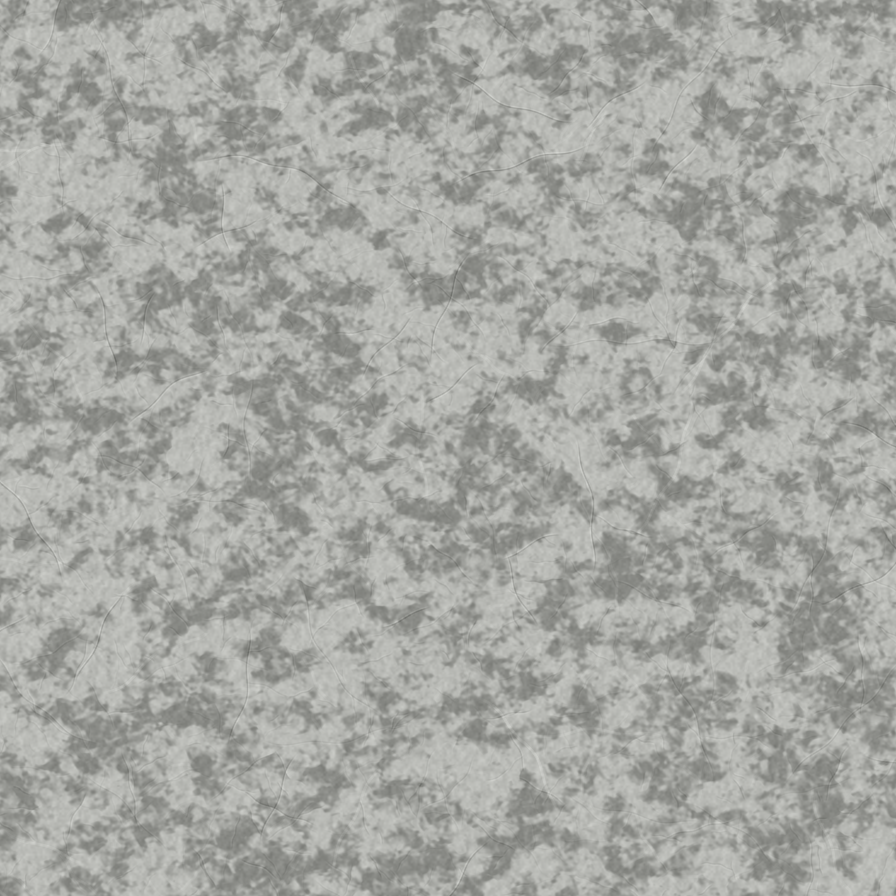
Write a WebGL 1 fragment shader that draws this texture.

```glsl
precision highp float;
// Mottled grey fibre paper: small ragged dark blotches from summed value noise,
// covered by a fine pressed relief and thin bent fibres. Each fibre is
// a stroke scattered one per grid cell, with a dark side and a lit side.
uniform vec2 u_resolution;

float hash(vec2 p) {
  vec3 q = fract(vec3(p.xyx) * 0.1031);
  q += dot(q, q.yzx + 33.33);
  return fract((q.x + q.y) * q.z);
}

float noise(vec2 p) {
  vec2 i = floor(p), f = fract(p);
  f = f * f * (3.0 - 2.0 * f);
  return mix(mix(hash(i), hash(i + vec2(1.0, 0.0)), f.x),
             mix(hash(i + vec2(0.0, 1.0)), hash(i + 1.0), f.x), f.y);
}

vec2 turn(vec2 p, float angle) {
  float c = cos(angle), s = sin(angle);
  return vec2(c * p.x + s * p.y, c * p.y - s * p.x);
}

// Blotch density, scaled to a spread of about one around zero.
float blotches(vec2 p) {
  vec2 warp = vec2(noise(p * 60.0 + 7.0), noise(p * 60.0 + 61.0)) - 0.5;
  vec2 q = (p + 0.006 * warp) * vec2(0.85, 1.0);
  float sum = 0.25 * (noise(q * 15.0 + 19.0) - 0.5);
  float frequency = 36.0, weight = 1.0;
  for (int i = 0; i < 4; i++) {
    q = turn(q, 0.6 * float(i));
    sum += weight * (noise(q * frequency + 31.7 * float(i + 1)) - 0.5);
    frequency *= 1.9;
    weight *= 0.86;
  }
  return sum / 0.345;
}

// Signed light of scattered fibres: negative in the groove, positive beside it.
float fibres(vec2 p, float cells, float width, float seed) {
  vec2 home = floor(p * cells);
  float pixel = 1.0 / u_resolution.y;
  float light = 0.0;
  for (int y = -1; y <= 1; y++) {
    for (int x = -1; x <= 1; x++) {
      vec2 cell = home + vec2(float(x), float(y));
      vec2 key = cell + seed;
      vec2 centre = cell + vec2(hash(key + 3.1), hash(key + 17.3));
      vec2 q = turn(p * cells - centre, 6.2832 * hash(key + 29.9));
      float reach = mix(0.25, 0.85, hash(key + 43.7));
      float bend = 0.7 * (hash(key + 57.1) - 0.5);
      float kink = 0.02 * sin(q.x * 11.0 + 20.0 * bend);
      float slope = 2.0 * bend * q.x + 0.22 * cos(q.x * 11.0 + 20.0 * bend);
      float d = (q.y - bend * q.x * q.x - kink) / (cells * sqrt(1.0 + slope * slope));
      float ends = 1.0 - smoothstep(0.6 * reach, reach, abs(q.x));
      float soft = width + 0.4 * pixel;
      float groove = 1.0 - smoothstep(0.2 * width, soft, abs(d));
      float flank = 1.0 - smoothstep(0.2 * width, soft, abs(d - 1.5 * width));
      float tone = mix(-1.0, 0.5, step(0.65, hash(key + 71.3)));
      light += ends * (tone * groove + 0.55 * flank) * (0.3 + 0.7 * hash(key + 83.9));
    }
  }
  return light;
}

// Slope of a bumpy surface, lit from the upper left.
float relief(vec2 p, float frequency) {
  vec2 q = p * frequency;
  return noise(q + vec2(-0.35, 0.35)) - noise(q + vec2(0.35, -0.35));
}

void main() {
  vec2 p = gl_FragCoord.xy / u_resolution.y + 2.0;

  // Dark stain to pale paper.
  float paper = smoothstep(-1.75, 1.0, blotches(p));
  float grey = mix(0.53, 0.731, paper);

  // Pressed surface and fine grain.
  grey += 0.034 * relief(p, 110.0) + 0.045 * relief(turn(p, 0.8), 210.0);
  grey += 0.04 * (noise(p * 370.0) - 0.5);

  // Long fibres, then short faint ones.
  grey += 0.085 * fibres(p, 8.0, 0.001, 5.0);
  grey += 0.055 * fibres(p, 16.0, 0.001, 47.0);
  grey += 0.04 * fibres(p, 36.0, 0.001, 113.0);

  gl_FragColor = vec4(grey + vec3(-0.002, 0.003, -0.015), 1.0);
}
```
